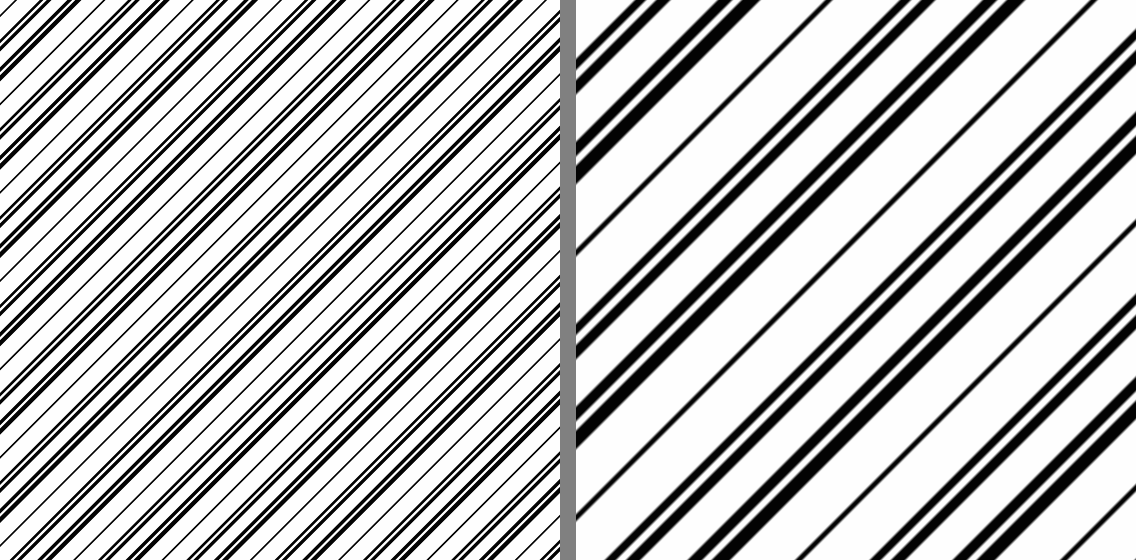
Left, the full canvas; right, a detail of the centre.
This pattern is drawn by a three.js fragment shader. Its source:

```glsl
// Diagonal black pinstripes on white: a hairline, a fine pair and a bold pair per repeat.
varying vec2 vUv;

#define PERIOD 0.1577              // repeat length along a canvas edge
#define OFFSET 0.0287              // first hairline, measured from the top left corner
#define EDGE 0.009                 // half width of the soft edge, in repeats
#define HAIRLINE vec2(0.0, 0.027)  // each stripe: centre and width, in repeats
#define FINE_A vec2(0.289, 0.042)
#define FINE_B vec2(0.375, 0.054)
#define BOLD_A vec2(0.608, 0.055)
#define BOLD_B vec2(0.706, 0.070)
#define PAPER vec3(0.995)
#define INK vec3(0.01)

// Coverage of one stripe, with the distance wrapped around the repeat.
float stripe(float phase, vec2 band) {
  float dist = abs(fract(phase - band.x + 0.5) - 0.5) - 0.5 * band.y;
  return 1.0 - smoothstep(-EDGE, EDGE, dist);
}

void main() {
  // Position across the stripes, growing from top left to bottom right.
  float across = vUv.x + 1.0 - vUv.y;
  float phase = (across - OFFSET) / PERIOD;

  // The stripes do not overlap, so the strongest coverage wins.
  float ink = stripe(phase, HAIRLINE);
  ink = max(ink, max(stripe(phase, FINE_A), stripe(phase, FINE_B)));
  ink = max(ink, max(stripe(phase, BOLD_A), stripe(phase, BOLD_B)));

  gl_FragColor = vec4(mix(PAPER, INK, ink), 1.0);
}
```
